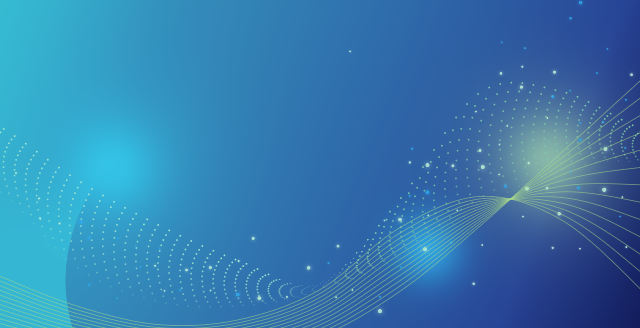
This background is drawn by a WebGL 2 fragment shader. Its source:

```glsl
#version 300 es
precision highp float;

uniform vec2 u_resolution;
out vec4 fragColor;

// Lengths are fractions of the canvas height.
const vec3 CYAN = vec3(0.21, 0.74, 0.83);
const vec3 AZURE = vec3(0.20, 0.53, 0.72);
const vec3 BLUE = vec3(0.18, 0.40, 0.66);
const vec3 INDIGO = vec3(0.15, 0.26, 0.58);
const vec3 NAVY = vec3(0.07, 0.11, 0.36);
const vec3 GLOW_CYAN = vec3(0.20, 0.81, 0.94);
const vec3 GLOW_BLUE = vec3(0.18, 0.68, 0.92);
const vec3 GLOW_GREEN = vec3(0.62, 0.82, 0.68);
const vec3 LINE_COLOR = vec3(0.66, 0.86, 0.54);
const vec3 DOT_LEFT = vec3(0.66, 0.93, 0.82);
const vec3 DOT_RIGHT = vec3(0.50, 0.82, 0.66);
const vec3 SPARK_PALE = vec3(0.75, 0.95, 0.85);
const vec3 SPARK_BLUE = vec3(0.18, 0.66, 0.92);

const float ASPECT = 1.954;
const int LINE_COUNT = 13;
const float LINE_HALF_WIDTH = 0.0011;
const float DOT_RADIUS = 0.0026;
const float DOT_COLUMNS = 58.0;
const float DOT_ROWS = 14.0;
const float DOT_BOW = 0.16;
const float SPARK_CELL = 0.075;

// Heights at even steps across the width:
// first line, last line, top of dot mesh, bottom of dot mesh.
const float SPANS = 8.0;
const vec4 KNOTS[11] = vec4[11](
    vec4(0.273, 0.043, 0.745, 0.490),
    vec4(0.158, -0.015, 0.622, 0.390),
    vec4(0.064, -0.071, 0.457, 0.145),
    vec4(0.010, -0.097, 0.321, 0.051),
    vec4(0.026, -0.084, 0.209, 0.051),
    vec4(0.117, -0.026, 0.138, 0.107),
    vec4(0.306, 0.112, 0.400, 0.196),
    vec4(0.401, 0.311, 0.732, 0.324),
    vec4(0.332, 0.531, 0.732, 0.452),
    vec4(0.120, 0.753, 0.612, 0.490),
    vec4(-0.150, 0.974, 0.515, 0.388));

float hash(vec2 p) {
    vec3 q = fract(p.xyx * 0.1031);
    q += dot(q, q.yzx + 33.33);
    return fract((q.x + q.y) * q.z);
}

// Catmull-Rom curve through the knots
vec4 heights(float x) {
    float f = x / ASPECT * SPANS;
    int i = int(clamp(floor(f), 0.0, SPANS - 1.0));
    float t = f - float(i);
    vec4 a = KNOTS[i], b = KNOTS[i + 1], c = KNOTS[i + 2], d = KNOTS[i + 3];
    return b + 0.5 * t * (c - a + t * (2.0 * a - 5.0 * b + 4.0 * c - d
        + t * (3.0 * (b - c) + d - a)));
}

float coverage(float dist, float radius, float pixel) {
    return clamp((radius - dist) / pixel + 0.5, 0.0, 1.0);
}

float glow(vec2 p, vec2 center, float radius) {
    vec2 d = (p - center) / radius;
    return exp(-dot(d, d));
}

vec3 background(vec2 p) {
    float s = p.x / ASPECT + 0.2 * (1.0 - p.y);
    vec3 color = mix(CYAN, AZURE, smoothstep(-0.05, 0.37, s));
    color = mix(color, BLUE, clamp((s - 0.35) / 0.33, 0.0, 1.0));
    color = mix(color, INDIGO, clamp((s - 0.68) / 0.32, 0.0, 1.0));
    return mix(color, NAVY, clamp((s - 0.98) / 0.22, 0.0, 1.0));
}

// Round dots on a grid stretched between the two mesh edges
float dotMesh(vec2 p, vec4 h, vec4 slope, float pixel) {
    float depth = max(h.z - h.w, 0.01);
    float v = (h.z - p.y) / depth;
    float u = p.x + DOT_BOW * v * (1.0 - v);
    vec2 size = vec2(ASPECT / DOT_COLUMNS, depth / DOT_ROWS);
    vec2 cell = fract(vec2(u / size.x, v * DOT_ROWS)) - 0.5;
    float dx = cell.x * size.x - DOT_BOW * (1.0 - 2.0 * v) * cell.y / DOT_ROWS;
    float dy = dx * mix(slope.z, slope.w, v) - cell.y * size.y;
    float inside = step(0.0, v) * (1.0 - smoothstep(0.75, 1.0, v));
    float fade = mix(0.95, 0.45, clamp(v, 0.0, 1.0)) * smoothstep(0.0, 0.008, size.y);
    return coverage(length(vec2(dx, dy)), DOT_RADIUS, pixel) * inside * fade;
}

void main() {
    float pixel = 1.0 / u_resolution.y;
    vec2 p = gl_FragCoord.xy / u_resolution * vec2(ASPECT, 1.0);
    vec4 h = heights(p.x);
    vec4 slope = (heights(p.x + 0.002) - heights(p.x - 0.002)) / 0.004;

    // Base gradient and the curved panel at lower left
    vec3 color = background(p);
    float edge = 0.2 + 1.02 * (p.y - 0.145) * (p.y - 0.145);
    float panel = coverage(p.x, edge, pixel) * (1.0 - smoothstep(0.25, 0.55, p.y));
    color = mix(color, vec3(0.21, 0.71, 0.82), panel);

    // Soft lights
    color = mix(color, GLOW_CYAN, 0.30 * glow(p, vec2(0.344, 0.49), 0.30));
    color = mix(color, GLOW_CYAN, 0.75 * glow(p, vec2(0.344, 0.49), 0.13));
    color = mix(color, GLOW_BLUE, 0.85 * glow(p, vec2(1.306, 0.24), 0.105));
    color = mix(color, GLOW_GREEN, 0.35 * glow(p, vec2(1.675, 0.515), 0.24));
    color = mix(color, GLOW_GREEN, 0.70 * glow(p, vec2(1.675, 0.515), 0.12));

    // Dot mesh
    vec3 dotColor = mix(DOT_LEFT, DOT_RIGHT, smoothstep(0.7, 1.3, p.x));
    color = mix(color, dotColor, dotMesh(p, h, slope, pixel));

    // Loose sparks, densest near the mesh and at the right
    vec2 id = floor(p / SPARK_CELL);
    vec2 jitter = vec2(hash(id + 3.7), hash(id + 19.3));
    vec2 spark = (id + 0.2 + 0.6 * jitter) * SPARK_CELL;
    vec4 near = heights(spark.x);
    float offset = (spark.y - 0.5 * (near.z + near.w)) / mix(0.12, 0.32, smoothstep(0.9, 1.6, spark.x));
    float present = step(hash(id + 41.1), 0.65 * exp(-offset * offset));
    float radius = mix(0.002, 0.006, pow(hash(id + 67.9), 3.0));
    vec3 sparkColor = mix(SPARK_PALE, SPARK_BLUE, step(0.55, hash(id + 83.3)));
    float sparkDist = length(p - spark);
    float light = coverage(sparkDist, radius, pixel) + 0.25 * exp(-sparkDist * sparkDist / (4.0 * radius * radius));
    color = mix(color, sparkColor, min(light, 0.85) * present);

    // Fan of flowing lines
    for (int i = 0; i < LINE_COUNT; i++) {
        float t = float(i) / float(LINE_COUNT - 1);
        float tilt = mix(slope.x, slope.y, t);
        float dist = abs(p.y - mix(h.x, h.y, t)) / sqrt(1.0 + tilt * tilt);
        color = mix(color, LINE_COLOR, 0.6 * coverage(dist, LINE_HALF_WIDTH, pixel));
    }
    fragColor = vec4(color, 1.0);
}
```
